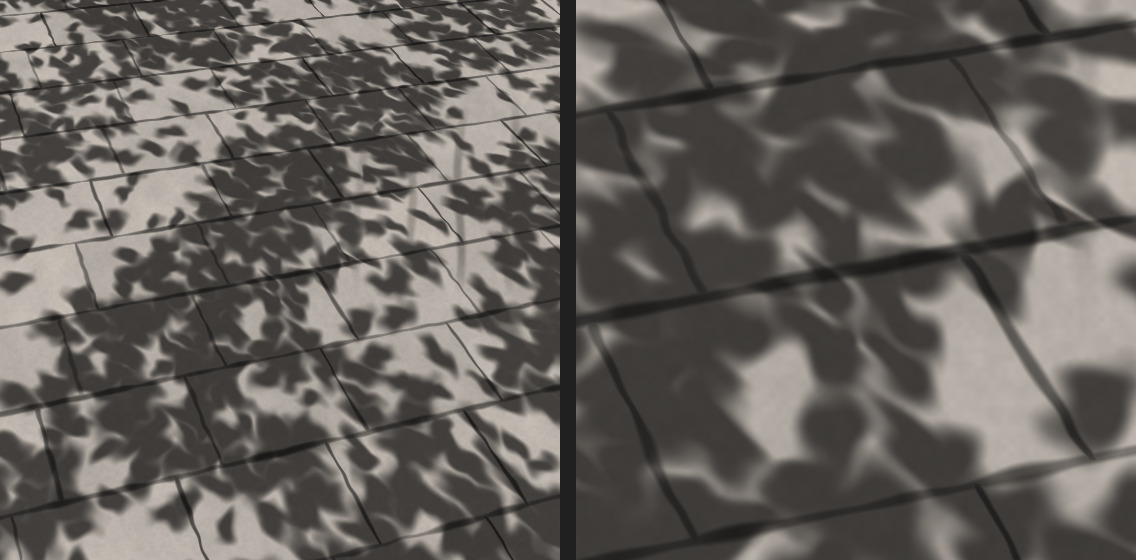
Left, the full canvas; right, a detail of the centre.
Reproduce this texture procedurally as a Shadertoy shader.

```glsl
const vec3 SUNLIT = vec3(0.745, 0.715, 0.682);
const vec3 SHADED = vec3(0.252, 0.241, 0.231);
const float JOINT_WIDTH = 0.022;    // half width, in slab rows
const float JOINT_DARKNESS = 0.58;
const float ROW_SHIFT = 0.3;        // stagger of the slabs per row
const float SLAB_ASPECT = 0.55;     // row depth over slab length
const float LEAF_CELL = 0.22;       // in slab lengths
const vec2 LEAF_LENGTH = vec2(0.09, 0.17);
const float LEAF_SLIMNESS = 0.5;
const vec2 PENUMBRA = vec2(0.45, 1.4);
const int LEAF_LAYERS = 3;
const int STEMS = 4;
const float GRAIN = 0.035;

vec2 hash2(vec2 p) {
    vec3 q = fract(p.xyx * vec3(0.1031, 0.1030, 0.0973));
    q += dot(q, q.yzx + 33.33);
    return fract((q.xx + q.yz) * q.zy);
}

float valueNoise(vec2 p) {
    vec2 i = floor(p), f = fract(p);
    f = f * f * (3.0 - 2.0 * f);
    vec2 e = vec2(0.0, 1.0);
    return mix(mix(hash2(i).x, hash2(i + e.yx).x, f.x),
               mix(hash2(i + e.xy).x, hash2(i + e.yy).x, f.x), f.y);
}

// Perspective map from canvas to paving: x in slab lengths, y in rows
vec2 toPaving(vec2 uv) {
    vec2 p = vec2(uv.x, 1.0 - uv.y);
    float depth = p.y + 1.0417 - 0.065 * p.x;
    return vec2(6.0 * (p.x + 0.404), 12.55 * p.y - 5.72 + 2.05 * p.x) / depth;
}

// Chance of a leaf: dense boughs and open gaps from layered sines
float canopy(vec2 p) {
    float s = sin(1.9 * p.x + 2.1 * sin(1.3 * p.y) + 0.6)
            + sin(2.7 * p.y + 1.7 * p.x + 1.2)
            + 0.6 * sin(5.1 * p.x - 3.3 * p.y);
    return mix(0.15, 1.0, smoothstep(-1.1, 0.8, s));
}

// Sunlight left after soft elliptical leaves, one per jittered cell
float leafLight(vec2 p) {
    float light = 1.0;
    for (int k = 0; k < LEAF_LAYERS; k++) {
        float layer = float(k);
        vec2 q = p / LEAF_CELL + layer * vec2(0.37, 0.61);
        vec2 home = floor(q);
        for (int j = -1; j <= 1; j++)
        for (int i = -1; i <= 1; i++) {
            vec2 cell = home + vec2(i, j);
            vec2 seed = cell + 100.0 + 57.0 * layer;
            vec2 shape = hash2(seed + 13.7);
            vec2 d = (q - cell - hash2(seed)) * LEAF_CELL;
            float a = (shape.x - 0.5) * 2.6 + 0.25;
            d = mat2(cos(a), -sin(a), sin(a), cos(a)) * d;
            float halfLength = mix(LEAF_LENGTH.x, LEAF_LENGTH.y, shape.y);
            float r = length(d / vec2(1.0, LEAF_SLIMNESS)) / halfLength;
            float present = step(hash2(seed + 41.3).x, canopy(cell * LEAF_CELL));
            light *= 1.0 - present * (1.0 - smoothstep(PENUMBRA.x, PENUMBRA.y, r));
        }
    }
    return light;
}

// Faint upright stem shadows on the right
float stemLight(vec2 uv) {
    float light = 1.0;
    for (int k = 0; k < STEMS; k++) {
        float n = float(k);
        float x = 0.64 + 0.09 * n + 0.006 * sin(19.0 * uv.y + 2.0 * n) + 0.03 * (uv.y - 0.6);
        float band = 1.0 - smoothstep(0.002, 0.012, abs(uv.x - x));
        float span = smoothstep(0.46, 0.55, uv.y) * (1.0 - smoothstep(0.7, 0.85, uv.y));
        light *= 1.0 - (0.2 + 0.1 * n) * band * span;
    }
    return light;
}

// Uneven joints between staggered slabs: x is the joint, y a slab tone
vec2 slabs(vec2 p) {
    float row = floor(p.y);
    float along = p.x + ROW_SHIFT * row - 0.2;
    vec2 wobble = 0.016 * (vec2(valueNoise(p * 9.0 + 70.0), valueNoise(p * 9.0 + 130.0)) - 0.5);
    float rowGap = abs(fract(p.y + wobble.y + 0.5) - 0.5);
    float crossGap = abs(fract(along + wobble.x + 0.5) - 0.5) / SLAB_ASPECT;
    float wear = valueNoise(p * vec2(7.0, 5.0) + 200.0);
    float width = JOINT_WIDTH * mix(0.5, 1.5, wear);
    float rowJoint = (1.0 - smoothstep(width * 0.4, width * 1.8, rowGap)) * mix(0.45, 1.0, wear);
    float crossJoint = 1.0 - smoothstep(width * 0.4, width * 1.7, crossGap);
    crossJoint *= mix(0.5, 1.0, hash2(vec2(floor(along + 0.5), row) + 90.0).x);
    return vec2(max(rowJoint, crossJoint), hash2(vec2(floor(along), row) + 50.0).y);
}

void mainImage(out vec4 fragColor, in vec2 fragCoord) {
    vec2 uv = fragCoord / iResolution.xy;
    vec2 paving = toPaving(uv);
    vec2 ground = paving * vec2(1.0, SLAB_ASPECT);

    // Wavy leaf outlines, then light and shade
    vec2 ripple = 0.018 * sin(ground.yx * vec2(31.0, 27.0) + 2.0 * sin(ground * 17.0));
    float light = leafLight(ground + ripple) * stemLight(uv);
    light *= 0.9 + 0.1 * valueNoise(ground * 6.0 + 300.0);
    vec3 color = mix(SHADED, SUNLIT, light);

    // Slab tone, joints and fine stone grain
    vec2 slab = slabs(paving);
    color *= 0.96 + 0.08 * slab.y;
    color *= 1.0 - JOINT_DARKNESS * slab.x;
    float grain = valueNoise(uv * 260.0) + valueNoise(uv * 110.0 + 40.0) - 1.0;
    color *= 1.0 + GRAIN * grain;
    fragColor = vec4(color, 1.0);
}
```
